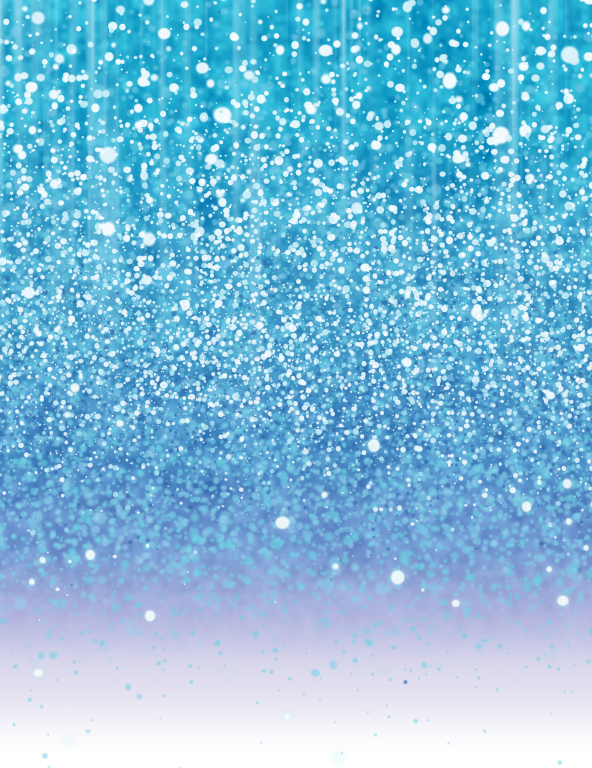
This background is drawn by a Shadertoy shader. Its source:

```glsl
// Falling glitter: a cyan curtain of bokeh and light streaks that shrinks into
// dense sparkle at mid height, then melts through lavender into white.
// Built from a vertical gradient, value noise and jittered grids of soft dots.

float hash(vec2 p) {
    vec3 q = fract(vec3(p.xyx) * 0.1031);
    q += dot(q, q.yzx + 33.33);
    return fract((q.x + q.y) * q.z);
}

float noise(vec2 p) {
    vec2 i = floor(p), f = fract(p);
    f = f * f * (3.0 - 2.0 * f);
    return mix(mix(hash(i), hash(i + vec2(1, 0)), f.x),
               mix(hash(i + vec2(0, 1)), hash(i + vec2(1, 1)), f.x), f.y);
}

// Jittered dots, densest at height band.x and thinning over the distance band.y.
// Returns coverage and a random tint of the strongest dot.
vec2 dots(vec2 p, float cells, float density, vec2 band, vec2 radii, float blur, float seed) {
    vec2 g = p * cells, best = vec2(0.0);
    float edge = max(blur, 0.7 * cells / iResolution.y);
    for (int y = -1; y <= 1; y++)
    for (int x = -1; x <= 1; x++) {
        vec2 id = floor(g) + vec2(x, y), key = id + seed * 17.3;
        vec2 centre = id + vec2(hash(key + 3.1), hash(key + 41.7));
        float away = (centre.y / cells - band.x) / band.y;
        float shown = step(hash(key + 73.9), density * exp(-away * away));
        float size = hash(key + 97.3);
        float radius = mix(radii.x, radii.y, size * size);
        vec2 d = g - centre;
        d.x *= mix(0.85, 1.15, hash(key + 151.3));
        float cover = shown * (1.0 - smoothstep(radius - edge, radius + edge, length(d)));
        if (cover > best.x) best = vec2(cover, hash(key + 127.1));
    }
    return best;
}

// Vertical colour ramp from the white floor to the cyan top
vec3 backdrop(float y) {
    vec3 c = mix(vec3(1.0), vec3(0.87, 0.86, 0.93), smoothstep(0.01, 0.13, y));
    c = mix(c, vec3(0.68, 0.70, 0.87), smoothstep(0.11, 0.22, y));
    c = mix(c, vec3(0.42, 0.58, 0.81), smoothstep(0.19, 0.31, y));
    c = mix(c, vec3(0.28, 0.55, 0.77), smoothstep(0.30, 0.43, y));
    c = mix(c, vec3(0.25, 0.62, 0.79), smoothstep(0.42, 0.60, y));
    return mix(c, vec3(0.13, 0.67, 0.81), smoothstep(0.60, 0.90, y));
}

void mainImage(out vec4 fragColor, in vec2 fragCoord) {
    vec2 p = fragCoord / iResolution.y;
    float y = p.y;
    vec3 white = vec3(0.97, 0.99, 1.0), aqua = vec3(0.40, 0.83, 0.89);
    vec3 col = backdrop(y);

    // Mottled ground: mild clouds plus fine grain
    float body = smoothstep(0.12, 0.38, y);
    float mottle = 0.25 * noise(p * 14.0) + 0.4 * noise(p * 55.0) + 0.35 * noise(p * 130.0) - 0.5;
    col += body * mottle * vec3(0.30, 0.36, 0.24);

    // Narrow streaks, each strand ending at its own height
    float strand = noise(vec2(p.x * 85.0, y * 1.6));
    float fine = noise(vec2(p.x * 190.0, y * 3.0 + 9.0));
    float hang = smoothstep(0.40, 0.98, y + 0.35 * (noise(vec2(p.x * 60.0, 4.0)) - 0.5));
    float light = smoothstep(0.55, 0.95, strand) * 0.50 + smoothstep(0.55, 1.0, fine) * 0.32;
    col = mix(col, vec3(0.66, 0.88, 0.95), light * hang);
    col -= vec3(0.08, 0.07, 0.04) * smoothstep(0.45, 0.1, strand) * hang;

    // Aqua glitter over the curtain, then dark flecks in the sparkling middle
    for (int i = 0; i < 3; i++) {
        float k = float(i);
        vec2 glint = dots(p, 62.0 + 24.0 * k, 0.65, vec2(0.70 - 0.10 * k, 0.25),
                          vec2(0.14, 0.45), 0.16, 2.0 + k);
        col = mix(col, mix(aqua, vec3(0.55, 0.80, 0.92), glint.y), glint.x * 0.55);
    }
    vec2 fleck = dots(p, 120.0, 0.55, vec2(0.49, 0.11), vec2(0.15, 0.42), 0.12, 1.0);
    col = mix(col, vec3(0.18, 0.40, 0.66), fleck.x * 0.6);

    // Blurred aqua glitter fading into the floor
    for (int i = 0; i < 4; i++) {
        float k = float(i);
        vec2 glow = dots(p, 92.0 - 14.0 * k, 0.68 - 0.13 * k, vec2(0.38 - 0.05 * k, 0.11),
                         vec2(0.15, 0.42), 0.18, 6.0 + k);
        col = mix(col, mix(aqua, vec3(0.60, 0.82, 0.93), glow.y),
                  glow.x * 0.65 * smoothstep(0.08, 0.30, y));
    }

    // White bokeh: large at the top, shrinking to dense grains at mid height
    for (int i = 0; i < 8; i++) {
        float t = float(i) / 7.0;
        vec2 spark = dots(p, mix(25.0, 125.0, t), mix(0.42, 0.72, t),
                          vec2(mix(0.98, 0.50, t), mix(0.22, 0.12, t)),
                          vec2(0.08, mix(0.28, 0.44, t)), 0.06, 11.0 + float(i));
        vec3 tint = mix(white, vec3(0.58, 0.86, 0.93), smoothstep(0.35, 1.0, spark.y) * (0.3 + 0.6 * t));
        col = mix(col, tint, spark.x * mix(0.97, 0.85, t));
    }

    // Sparse bright lights over the lower half, each with a faint halo
    vec2 halo = dots(p, 22.0, 0.20, vec2(0.27, 0.17), vec2(0.12, 0.24), 0.16, 31.0);
    vec2 lamp = dots(p, 22.0, 0.20, vec2(0.27, 0.17), vec2(0.08, 0.20), 0.04, 31.0);
    col = mix(col, vec3(0.70, 0.92, 0.96), halo.x * 0.3);
    col = mix(col, vec3(0.96, 0.99, 0.98), lamp.x * 0.9);

    fragColor = vec4(clamp(col, 0.0, 1.0), 1.0);
}
```
